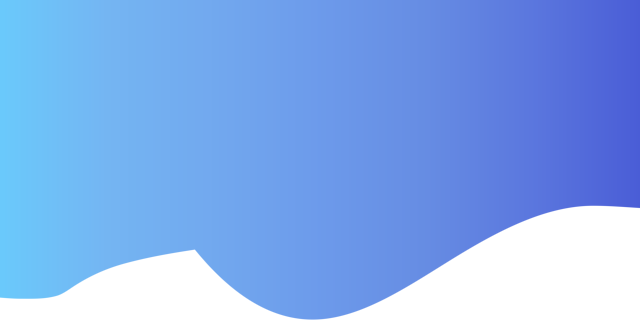
Reproduce this background procedurally as a Shadertoy shader.

```glsl
// Wave crest nodes: position, height, slope; the repeated position forms a cusp
const vec3 NODES[11] = vec3[11](
    vec3(0.0, 0.070, -0.08), vec3(0.065, 0.0665, 0.0),
    vec3(0.177, 0.0755, 0.28), vec3(0.221, 0.099, 0.68),
    vec3(0.391, 0.177, 0.27), vec3(0.609, 0.220, 0.15),
    vec3(0.609, 0.220, -1.23), vec3(0.977, 0.0013, 0.0),
    vec3(1.406, 0.186, 0.62), vec3(1.854, 0.357, 0.0),
    vec3(2.0, 0.350, -0.06));

// Evenly spaced sky colours, left to right
const vec3 SKY[7] = vec3[7](
    vec3(0.415, 0.79, 0.985), vec3(0.455, 0.71, 0.95),
    vec3(0.445, 0.66, 0.935), vec3(0.425, 0.605, 0.92),
    vec3(0.40, 0.55, 0.89), vec3(0.355, 0.465, 0.87),
    vec3(0.29, 0.365, 0.84));

// Cubic Hermite curve between two nodes
float hermite(float x, vec3 a, vec3 b) {
    float span = b.x - a.x;
    float t = (x - a.x) / span;
    float s = 1.0 - t;
    return a.y + (b.y - a.y) * t * t * (3.0 - 2.0 * t)
         + span * t * s * (a.z * s - b.z * t);
}

float waveHeight(float x) {
    x = clamp(x, 0.0, 1.9999);
    float height = 0.0;
    for (int i = 0; i < 10; i++) {
        if (x >= NODES[i].x && x < NODES[i + 1].x)
            height = hermite(x, NODES[i], NODES[i + 1]);
    }
    return height;
}

vec3 skyColor(float x) {
    float k = clamp(x, 0.0, 1.0) * 6.0;
    int i = min(int(k), 5);
    return mix(SKY[i], SKY[i + 1], k - float(i));
}

void mainImage(out vec4 fragColor, in vec2 fragCoord) {
    vec2 uv = fragCoord / iResolution.xy;
    vec2 p = uv * vec2(2.0, 1.0);
    float pixel = 1.0 / iResolution.y;

    // Vertical gap to the crest, corrected by slope for an even edge
    float height = waveHeight(p.x);
    float slope = (waveHeight(p.x + 0.002) - waveHeight(p.x - 0.002)) / 0.004;
    float dist = (p.y - height) / sqrt(1.0 + slope * slope);

    // White wave below the sky gradient
    float sky = smoothstep(-0.75 * pixel, 0.75 * pixel, dist);
    fragColor = vec4(mix(vec3(1.0), skyColor(uv.x), sky), 1.0);
}
```
